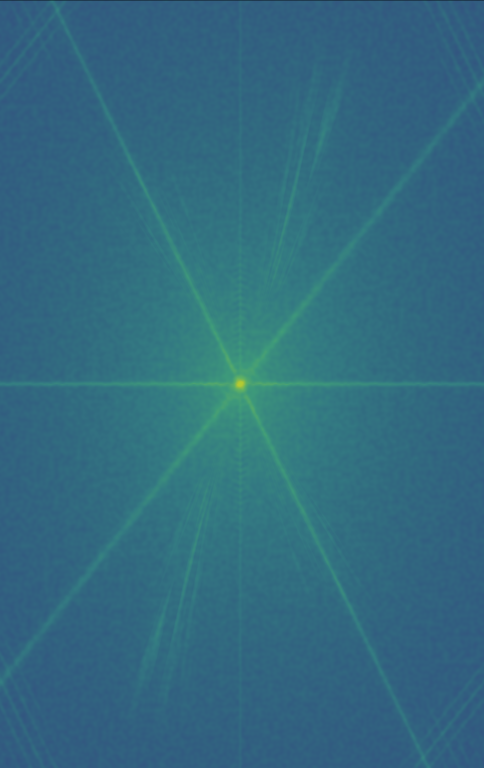
Reproduce this background procedurally as a WebGL 1 fragment shader.

```glsl
precision highp float;
// A glowing spectrum: a bright core, a wide oval halo and crossing rays,
// with fans of soft streaks, fine grain and faint parallel lines in the corners.
// All parts add up to one level, which a blue-green-yellow ramp then colours.

uniform vec2 u_resolution;

#define CENTER vec2(0.4965, 0.5)
#define HALO_SQUASH 1.35
#define HALO_FALLOFF 3.5
#define BASE_LEVEL 0.33
#define HALO_LEVEL 0.25
#define GRAIN_SCALE 140.0
#define GRAIN_LEVEL 0.032
#define STREAK_LEVEL 0.15
#define FRINGE_SPACING 0.0145

const vec2 STEEP_NORMAL = vec2(0.898, 0.440);
const vec2 SLANT_NORMAL = vec2(-0.779, 0.626);

vec2 randomGradient(vec2 cell) {
  float h = fract(sin(dot(cell, vec2(127.1, 311.7))) * 43758.5);
  return vec2(cos(6.2832 * h), sin(6.2832 * h));
}

float gradientNoise(vec2 p) {
  vec2 i = floor(p), f = fract(p);
  vec2 s = f * f * f * (f * (f * 6.0 - 15.0) + 10.0);
  vec2 e = vec2(1.0, 0.0);
  float a = dot(randomGradient(i), f);
  float b = dot(randomGradient(i + e.xy), f - e.xy);
  float c = dot(randomGradient(i + e.yx), f - e.yx);
  float d = dot(randomGradient(i + e.xx), f - e.xx);
  return mix(mix(a, b, s.x), mix(c, d, s.x), s.y);
}

// Soft bump of the given width around zero
float bell(float d, float width) {
  d /= width;
  return exp(-d * d);
}

// Evenly spaced thin lines, strongest around one distance
float fringes(float d, float middle, float spread) {
  float phase = (d - middle) / FRINGE_SPACING;
  float line = bell(fract(phase + 0.5) - 0.5, 0.2);
  return line * bell(d - middle, spread);
}

// Long streaks that lean slightly inwards as they leave the core
float streakFan(vec2 q, float lean, float spread, float reach) {
  float slope = q.x / max(q.y, 0.01) + 0.15 * q.y;
  float n = gradientNoise(vec2(slope * 24.0, q.y * 6.0) + 7.3);
  n += 0.6 * gradientNoise(vec2(slope * 47.0, q.y * 11.0) + 31.7);
  float along = smoothstep(0.04, 0.2, q.y)
              * (1.0 - smoothstep(reach * 0.65, reach, q.y));
  return (max(n, 0.0) + 0.12) * bell(slope - lean, spread) * along;
}

vec3 ramp(float level) {
  vec3 c = mix(vec3(0.20, 0.30, 0.50), vec3(0.19, 0.40, 0.50),
               smoothstep(0.28, 0.42, level));
  c = mix(c, vec3(0.20, 0.48, 0.51), clamp((level - 0.40) / 0.08, 0.0, 1.0));
  c = mix(c, vec3(0.24, 0.60, 0.48), clamp((level - 0.48) / 0.12, 0.0, 1.0));
  c = mix(c, vec3(0.37, 0.69, 0.39), clamp((level - 0.60) / 0.09, 0.0, 1.0));
  c = mix(c, vec3(0.70, 0.78, 0.20), clamp((level - 0.69) / 0.09, 0.0, 1.0));
  c.g = clamp(level, 0.30, 0.80);
  return c;
}

void main() {
  vec2 p = (gl_FragCoord.xy - CENTER * u_resolution) / u_resolution.y;
  // The lower half repeats the upper half, turned by half a circle
  vec2 q = p.y < 0.0 ? -p : p;
  float r = length(q);
  float steep = dot(q, STEEP_NORMAL);
  float slant = dot(q, SLANT_NORMAL);

  // Halo and core
  float oval = length(q * vec2(HALO_SQUASH, 1.0));
  float level = BASE_LEVEL + HALO_LEVEL * exp(-oval * HALO_FALLOFF);
  level += 0.08 * exp(-r / 0.018) + 0.15 * bell(r, 0.008);

  // Rays through the core
  float rays = 0.075 * bell(steep, 0.0032) + 0.065 * bell(slant, 0.0050);
  rays += 0.085 * bell(q.y, 0.0030) + 0.030 * bell(q.x, 0.0022);
  rays += 0.015 * (bell(steep, 0.012) + bell(slant, 0.014) + bell(q.y, 0.009));
  level += rays * smoothstep(0.0, 0.04, r);

  // Small ripples along the upright ray
  float ripple = sin(6.2832 * (q.y + 0.4 * abs(q.x)) / 0.0085);
  level += 0.014 * ripple * bell(q.x, 0.010) * bell(q.y - 0.1, 0.09);

  // Streak fans
  level += STREAK_LEVEL * streakFan(q, 0.34, 0.11, 0.48);
  level += 0.6 * STREAK_LEVEL * streakFan(q, -0.46, 0.20, 0.34);

  // Corner fringes
  float right = smoothstep(0.16, 0.26, q.x);
  float left = smoothstep(0.16, 0.26, -q.x);
  level += 0.045 * right * fringes(steep, 0.450, 0.03);
  level += 0.055 * left * fringes(slant, 0.490, 0.022);
  level += 0.030 * left * smoothstep(0.38, 0.48, q.y) * fringes(steep, -0.036, 0.03);

  // Grain
  float grain = gradientNoise(q * GRAIN_SCALE);
  grain += 0.6 * gradientNoise(q * GRAIN_SCALE * 0.47 + 19.0);
  level += GRAIN_LEVEL * grain;

  // Thin dark rim along the top
  float rim = smoothstep(0.998, 1.0, gl_FragCoord.y / u_resolution.y);
  gl_FragColor = vec4(ramp(level) * (1.0 - 0.5 * rim), 1.0);
}
```
